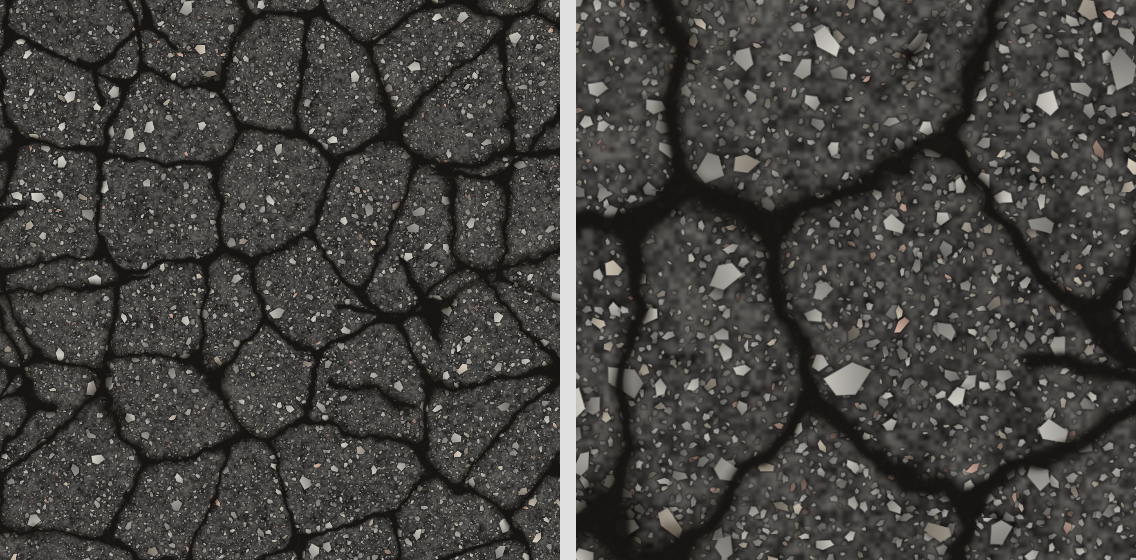
Left: the whole. Right: its middle third, enlarged.
A WebGL 2 fragment shader for this texture:

```glsl
#version 300 es
precision highp float;
// Weathered asphalt: pale angular aggregate in dark binder, split by branching cracks.

#define SLAB_CELLS 5.6
#define BRANCH_CELLS 4.1
#define CRACK_WIDTH 0.0030
#define SHOULDER_WIDTH 0.014
#define JUNCTION_SHARPNESS 24.0
#define BINDER_TONE 0.262
#define GRAIN_CONTRAST 0.27
#define STONE_SOFTNESS 0.0007
#define STONE_SHADOW 0.26
#define WARM_GREY vec3(1.0, 0.985, 0.95)
#define CRACK_COLOR vec3(0.085, 0.078, 0.070)

uniform vec2 u_resolution;
out vec4 fragColor;

// Integer hash: three random values in 0..1 per cell and seed
vec3 hash3(vec2 cell, int seed) {
    uvec3 v = uvec3(ivec3(ivec2(cell), seed)) * 1664525u + 1013904223u;
    v.x += v.y * v.z; v.y += v.z * v.x; v.z += v.x * v.y;
    v ^= v >> 16u;
    v.x += v.y * v.z; v.y += v.z * v.x; v.z += v.x * v.y;
    return vec3(v >> 8u) / 16777216.0;
}

vec2 noise2(vec2 p, int seed) {
    vec2 cell = floor(p), f = fract(p);
    f = f * f * (3.0 - 2.0 * f);
    vec2 low = mix(hash3(cell, seed).xy, hash3(cell + vec2(1, 0), seed).xy, f.x);
    vec2 high = mix(hash3(cell + vec2(0, 1), seed).xy, hash3(cell + vec2(1, 1), seed).xy, f.x);
    return mix(low, high, f.y);
}

vec2 slabSite(vec2 cell, int seed) {
    return cell + 0.5 + 0.86 * (hash3(cell, seed).xy - 0.5);
}

// Distance to the cell borders, blended so that junctions open up
float crackDistance(vec2 p, float cells, int seed) {
    p *= cells;
    vec2 home = floor(p), nearCell = home, nearest = vec2(0.0);
    float best = 1e5;
    for (int j = -1; j <= 1; j++)
    for (int i = -1; i <= 1; i++) {
        vec2 cell = home + vec2(i, j);
        vec2 toSite = slabSite(cell, seed) - p;
        float d = dot(toSite, toSite);
        if (d < best) { best = d; nearest = toSite; nearCell = cell; }
    }
    float sum = 0.0;
    for (int j = -2; j <= 2; j++)
    for (int i = -2; i <= 2; i++) {
        if (i == 0 && j == 0) continue;
        vec2 toSite = slabSite(nearCell + vec2(i, j), seed) - p;
        float border = dot(0.5 * (toSite + nearest), normalize(toSite - nearest));
        sum += exp(-JUNCTION_SHARPNESS * border);
    }
    return -log(sum) / (JUNCTION_SHARPNESS * cells);
}

// Scatters irregular five-sided chips over the surface
void addStones(inout vec3 color, vec2 p, float cells, float density, vec2 tones, int seed) {
    float soft = max(STONE_SOFTNESS, 0.6 / min(u_resolution.x, u_resolution.y));
    vec2 home = floor(p * cells);
    for (int j = -1; j <= 1; j++)
    for (int i = -1; i <= 1; i++) {
        vec2 cell = home + vec2(i, j);
        vec3 place = hash3(cell, seed), look = hash3(cell, seed + 1);
        if (place.z > density) continue;
        vec2 q = p * cells - cell - 0.5 - 0.9 * (place.xy - 0.5);
        float turn = look.x * 6.2832;
        q = mat2(cos(turn), sin(turn), -sin(turn), cos(turn)) * q;
        q.y *= 1.0 + 0.7 * look.y;
        float radius = mix(0.19, 0.41, look.z * look.z), d = -1e5;
        for (int k = 0; k < 5; k++) {
            float wobble = fract(look.y * 17.3 + float(k) * 0.618);
            float a = 1.2566 * float(k) + 0.6 * wobble;
            d = max(d, dot(q, vec2(cos(a), sin(a))) - radius * (0.65 + 0.5 * wobble));
        }
        d /= cells;
        color *= 1.0 - STONE_SHADOW * (1.0 - smoothstep(0.0, 0.16 / cells + soft, d));
        float pick = fract(look.x * 31.7 + look.z * 7.1);
        float tone = mix(tones.x, tones.y, pick) * (1.0 + 0.35 * q.x);
        vec3 tint = mix(WARM_GREY, vec3(1.04, 0.96, 0.84), 0.6 * step(0.8, look.y));
        tint = mix(tint, vec3(1.05, 0.82, 0.74), 0.7 * step(0.965, look.y));
        color = mix(color, tone * tint, 1.0 - smoothstep(-soft, soft, d));
    }
}

void main() {
    vec2 p = gl_FragCoord.xy / min(u_resolution.x, u_resolution.y);

    // Gritty binder with slow patches
    float patches = noise2(p * 7.0, 3).x;
    float grit = 0.5 * noise2(p * 150.0, 4).x + 0.6 * noise2(p * 310.0, 5).x
               + 0.35 * noise2(p * 55.0, 6).x - 0.725;
    vec3 color = WARM_GREY * (BINDER_TONE + GRAIN_CONTRAST * grit + 0.05 * (patches - 0.5));

    // Aggregate from fine to coarse
    float crowd = 0.65 + 0.7 * noise2(p * 13.0, 7).x;
    addStones(color, p, 160.0, 0.62 * crowd, vec2(0.31, 0.62), 10);
    addStones(color, p, 84.0, 0.40 * crowd, vec2(0.38, 0.73), 20);
    addStones(color, p, 35.0, 0.23, vec2(0.50, 0.79), 30);

    // Ragged cracks: closed slabs plus partial side branches
    vec2 warped = p + 0.045 * (noise2(p * 6.0, 40) - 0.5)
                + 0.018 * (noise2(p * 27.0, 41) - 0.5) + 0.007 * (noise2(p * 85.0, 42) - 0.5);
    float branches = smoothstep(0.50, 0.68, noise2(p * 4.5, 43).x);
    float d = crackDistance(warped, SLAB_CELLS, 50);
    d = min(d, crackDistance(warped, BRANCH_CELLS, 60) + 0.04 * (1.0 - branches));
    float width = CRACK_WIDTH * (0.35 + 1.3 * noise2(p * 11.0, 44).x);
    float shoulder = 1.0 - smoothstep(0.0, SHOULDER_WIDTH * (0.5 + patches), d);
    color *= mix(vec3(1.0), vec3(0.47, 0.45, 0.42), shoulder);
    color = mix(color, CRACK_COLOR, 0.93 * (1.0 - smoothstep(0.4 * width, 1.6 * width, d)));

    fragColor = vec4(clamp(color, 0.0, 1.0), 1.0);
}
```
